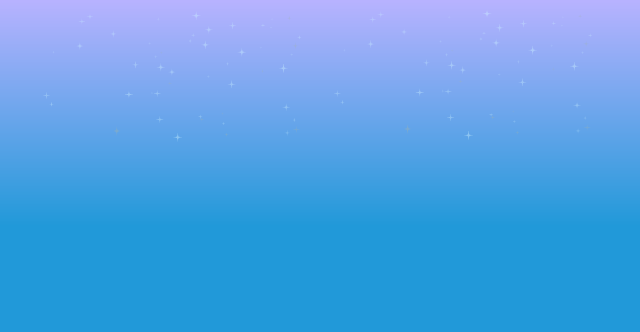
A Shadertoy shader for this background:

```glsl
// A calm sky: lavender at the top fades to a flat blue, with pale sparkles.
// The fade is one clamped mix; the sparkles are hashed points inside a tile
// that repeats sideways. Lengths are in units of the canvas height.

const vec3 SKY_TOP = vec3(0.72, 0.70, 1.00);
const vec3 SKY_LOW = vec3(0.13, 0.60, 0.85);
const vec3 STAR_WHITE = vec3(0.80, 0.95, 1.00);
const vec3 STAR_DULL = vec3(0.62, 0.70, 0.68);

const float FADE_END = 0.32;                  // height where the flat blue starts
const int STAR_COUNT = 50;                    // stars per tile
const float TILE_COUNT = 2.0;
const vec2 TILE_STEP = vec2(0.876, 0.006);    // offset between tiles
const float TILE_LEFT = 0.120;
const vec2 BAND_MIN = vec2(0.020, 0.585);     // star area within a tile
const vec2 BAND_SIZE = vec2(0.780, 0.375);
const float BIG_SHARE = 0.50;
const float DULL_SHARE = 0.18;
const float STAR_ALPHA = 0.42;
const float ARM_WIDTH = 0.32;                 // half width at the core, per radius

float hash(float n) {
    return fract(sin(n * 127.1 + 11.7) * 43758.5453);
}

// Coverage of a four-pointed sparkle with curved, tapering arms.
float sparkle(vec2 p, float radius, float pixel) {
    p = abs(p);
    float along = max(p.x, p.y);
    float across = min(p.x, p.y);
    float taper = max(1.0 - along / radius, 0.0);
    float halfWidth = ARM_WIDTH * radius * taper * taper;
    float side = clamp(0.5 + (halfWidth - across) / pixel, 0.0, 1.0);
    float tip = clamp(0.5 + (radius - along) / pixel, 0.0, 1.0);
    return side * tip;
}

vec3 addStars(vec3 color, vec2 p, float pixel) {
    // Fold the canvas into one tile
    float tile = floor((p.x - TILE_LEFT) / TILE_STEP.x);
    if (tile < 0.0 || tile >= TILE_COUNT) return color;
    vec2 local = p - vec2(TILE_LEFT, 0.0) - tile * TILE_STEP;

    for (int i = 0; i < STAR_COUNT; i++) {
        float seed = float(i) * 5.0;
        vec2 center = BAND_MIN + BAND_SIZE * vec2(hash(seed), hash(seed + 1.0));
        float vary = hash(seed + 2.0);
        bool big = hash(seed + 3.0) < BIG_SHARE;
        bool dull = hash(seed + 4.0) < DULL_SHARE;

        float radius = big ? mix(0.008, 0.013, vary) : mix(0.003, 0.006, vary);
        float alpha = STAR_ALPHA * mix(0.6, 1.0, vary);
        vec3 tint = dull ? STAR_DULL : STAR_WHITE;
        color = mix(color, tint, alpha * sparkle(local - center, radius, pixel));
    }
    return color;
}

void mainImage(out vec4 fragColor, in vec2 fragCoord) {
    float pixel = 1.0 / iResolution.y;
    vec2 p = fragCoord * pixel;

    // Sky fade
    float fade = clamp((p.y - FADE_END) / (1.0 - FADE_END), 0.0, 1.0);
    vec3 color = mix(SKY_LOW, SKY_TOP, fade);

    // Sparkles
    color = addStars(color, p, pixel);
    fragColor = vec4(color, 1.0);
}
```
